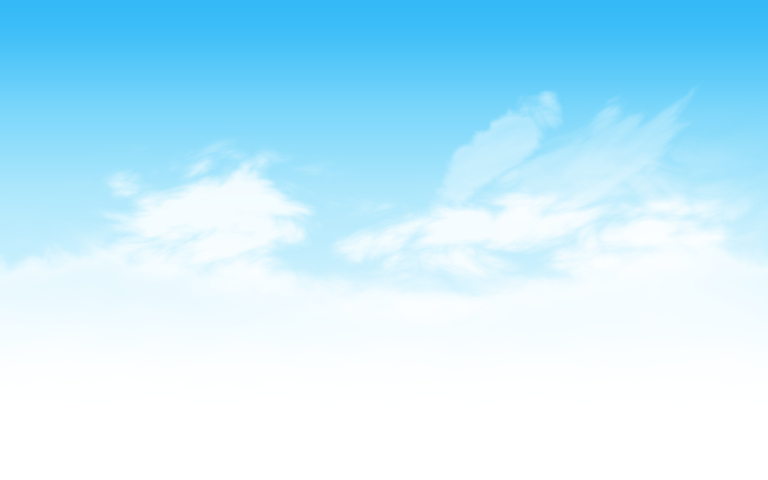
This texture is drawn by a Shadertoy shader. Its source:

```glsl
vec2 hash2(vec2 cell) {
    vec2 h = vec2(dot(cell, vec2(127.1, 311.7)), dot(cell, vec2(269.5, 183.3)));
    return fract(sin(h) * 43758.55);
}

// Inverted distance to the nearest cell point: soft round puffs.
float puffs(vec2 p) {
    vec2 cell = floor(p), f = p - cell;
    float nearest = 2.0;
    for (int j = -1; j <= 1; j++) {
        for (int i = -1; i <= 1; i++) {
            vec2 offset = vec2(i, j);
            vec2 d = offset + hash2(cell + offset) - f;
            nearest = min(nearest, dot(d, d));
        }
    }
    return 1.0 - sqrt(nearest);
}

// Layered puffs, bent by sines to hide the cell borders.
float billow(vec2 p) {
    float sum = 0.0, weight = 0.5;
    for (int i = 0; i < 5; i++) {
        p += 0.18 * sin(p.yx * 2.3 + vec2(0.7, 2.1));
        sum += weight * puffs(p);
        p = mat2(1.6, 0.9, -0.9, 1.6) * p + 3.7;
        weight *= 0.52;
    }
    return sum;
}

float bell(float x, float center, float width) {
    float t = (x - center) / width;
    return exp(-t * t);
}

vec2 rotate(vec2 p, float angle) {
    float c = cos(angle), s = sin(angle);
    return vec2(c * p.x + s * p.y, c * p.y - s * p.x);
}

// Elliptical patch, 1 at its center and falling to 0.
float patchMask(vec2 p, vec2 center, vec2 radius, float angle) {
    vec2 q = rotate(p - center, angle) / radius;
    return exp(-dot(q, q));
}

// Flat-topped patch whose outline is frayed by noise.
float wisp(vec2 p, vec2 center, vec2 radius, float angle, float noise) {
    vec2 q = rotate(p - center, angle) / radius;
    return 1.0 - smoothstep(0.72, 1.12, length(q) - 1.1 * (noise - 0.5));
}

vec3 skyColor(float depth) {
    vec3 color = mix(vec3(0.21, 0.73, 0.97), vec3(0.45, 0.83, 0.98), smoothstep(0.0, 0.25, depth));
    color = mix(color, vec3(0.72, 0.92, 0.99), smoothstep(0.15, 0.48, depth));
    return mix(color, vec3(1.0), smoothstep(0.42, 0.88, depth));
}

float bankTop(float x) {
    return 0.45 - 0.07 * bell(x, 0.92, 0.34)
        + 0.03 * bell(x, 0.19, 0.08)
        + 0.045 * bell(x, 1.42, 0.15);
}

void mainImage(out vec4 fragColor, in vec2 fragCoord) {
    vec2 p = fragCoord / iResolution.y;
    p.x *= 1.6 * iResolution.y / iResolution.x;

    float streaks = billow(rotate(p, 0.08) * vec2(7.0, 15.0));
    float fluff = billow(p * 11.0 + 5.3);
    float fibers = billow(rotate(p, 0.62) * vec2(5.0, 17.0) + 9.1);
    vec3 color = skyColor(1.0 - p.y);

    // Diagonal wisps at the upper right
    float feather = wisp(p, vec2(1.04, 0.685), vec2(0.15, 0.052), 0.63, fluff);
    float veil = wisp(p, vec2(1.24, 0.665), vec2(0.20, 0.075), 0.5, fibers);
    color = mix(color, vec3(0.93, 0.98, 1.0), feather * (0.3 + 0.3 * fibers));
    color = mix(color, vec3(0.93, 0.98, 1.0), veil * (0.15 + 0.35 * fibers));
    float wash = patchMask(p, vec2(1.33, 0.59), vec2(0.22, 0.10), 0.1);
    color = mix(color, vec3(1.0), 0.4 * wash * smoothstep(0.25, 0.75, streaks));

    // Broken clouds left and right of the center
    float broken = patchMask(p, vec2(0.45, 0.545), vec2(0.20, 0.115), 0.0);
    broken = max(broken, patchMask(p, vec2(0.98, 0.51), vec2(0.25, 0.075), 0.08));
    broken = max(broken, 0.8 * patchMask(p, vec2(1.25, 0.50), vec2(0.28, 0.07), 0.1));
    float cover = smoothstep(0.62, 1.12, streaks + 0.62 * broken);
    color = mix(color, vec3(1.0), 0.85 * cover * smoothstep(0.03, 0.35, broken));

    // Bright curved band that sags through the middle
    float sag = 0.375 + 0.20 * (p.x - 0.85) * (p.x - 0.85) + 0.02 * sin(5.0 * p.x);
    float band = bell(p.y, sag, 0.05) * bell(p.x, 0.83, 0.5);
    color = mix(color, vec3(1.0), 0.9 * band * smoothstep(0.25, 0.7, streaks));

    // Billowing bank with a bright rim and pale blue inside
    float inside = bankTop(p.x) + 0.07 * (fluff - 0.5) - p.y;
    float bank = smoothstep(-0.012, 0.03, inside);
    float rim = bell(inside, 0.025, 0.025);
    color = mix(color, vec3(0.96, 0.99, 1.0), bank * (0.5 + 0.2 * fluff));
    color = mix(color, vec3(1.0), 0.3 * rim);
    float rightGlow = patchMask(p, vec2(1.38, 0.42), vec2(0.20, 0.13), 0.0);
    color = mix(color, vec3(1.0), 0.55 * rightGlow);

    // Haze that fades to white at the bottom
    float haze = 1.0 - smoothstep(0.12, 0.44, p.y + 0.06 * (streaks - 0.5));
    color = mix(color, vec3(1.0), haze);
    fragColor = vec4(color, 1.0);
}
```
